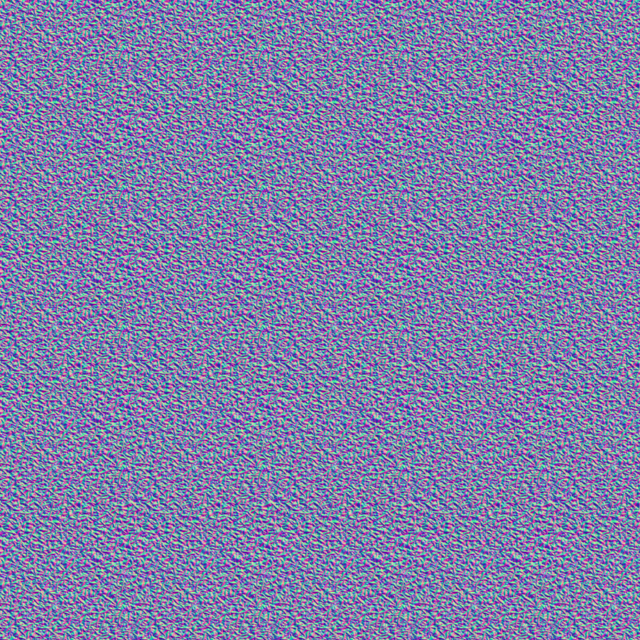
Give the GLSL for this texture map, as a Shadertoy shader.

```glsl
// Tiled normal map of fine, crumpled wrinkles with short crossing ridges.

#define TILES 4.58         // repeats across the canvas
#define CELLS_ALONG 20.0   // noise cells per tile along a ridge
#define CELLS_ACROSS 47.0  // noise cells per tile across a ridge
#define STEEPNESS 0.14     // slope scale of the relief
#define SOFTNESS 0.0025    // smallest filter width, in canvas units
#define RIDGE_ANGLES vec4(0.45, -0.1, -0.65, 1.3)
#define LAYERS 4
#define SAMPLES 3          // samples per axis of the filter

uint mixBits(uint n) {
    n = n * 747796405u + 2891336453u;
    n = ((n >> ((n >> 28u) + 4u)) ^ n) * 277803737u;
    return (n >> 22u) ^ n;
}

// Unit gradient of a lattice corner, wrapped so that the tile repeats
vec2 cornerGradient(vec2 corner, mat2 toCells, mat2 toTile, int layer) {
    vec2 wrapped = corner - toCells * floor(toTile * corner + 0.001);
    uvec2 id = uvec2(ivec2(round(wrapped)));
    uint bits = mixBits(id.x + mixBits(id.y + mixBits(uint(layer))));
    float angle = float(bits >> 8u) * (6.2831853 / 16777216.0);
    return vec2(cos(angle), sin(angle));
}

// Gradient noise: height in x, its slope in yz (in cell units)
vec3 noiseWithSlope(vec2 p, mat2 toCells, mat2 toTile, int layer) {
    vec2 cell = floor(p), f = p - cell;
    vec2 u = f * f * f * (f * (f * 6.0 - 15.0) + 10.0);
    vec2 du = 30.0 * f * f * (f * (f - 2.0) + 1.0);

    vec2 ga = cornerGradient(cell, toCells, toTile, layer);
    vec2 gb = cornerGradient(cell + vec2(1, 0), toCells, toTile, layer);
    vec2 gc = cornerGradient(cell + vec2(0, 1), toCells, toTile, layer);
    vec2 gd = cornerGradient(cell + vec2(1, 1), toCells, toTile, layer);
    float a = dot(ga, f);
    float b = dot(gb, f - vec2(1, 0));
    float c = dot(gc, f - vec2(0, 1));
    float d = dot(gd, f - vec2(1, 1));

    float k = a - b - c + d;
    float height = a + u.x * (b - a) + u.y * (c - a) + u.x * u.y * k;
    vec2 slope = ga + u.x * (gb - ga) + u.y * (gc - ga)
               + u.x * u.y * (ga - gb - gc + gd)
               + du * (u.yx * k + vec2(b, c) - a);
    return vec3(height, slope);
}

// Integer matrix from tile to stretched, rotated noise cells
mat2 ridgeFrame(float angle) {
    float c = cos(angle), s = sin(angle);
    return mat2(round(vec2(CELLS_ALONG * c, -CELLS_ACROSS * s)),
                round(vec2(CELLS_ALONG * s, CELLS_ACROSS * c)));
}

// The highest layer wins, which leaves sharp creases between ridges
vec3 wrinkleNormal(vec2 tilePos) {
    float top = -10.0;
    vec2 slope = vec2(0.0);
    for (int i = 0; i < LAYERS; i++) {
        mat2 toCells = ridgeFrame(RIDGE_ANGLES[i]);
        vec3 n = noiseWithSlope(toCells * tilePos, toCells, inverse(toCells), i);
        if (n.x > top) {
            top = n.x;
            slope = n.yz * toCells;
        }
    }
    return normalize(vec3(-slope * STEEPNESS, 1.0));
}

void mainImage(out vec4 fragColor, in vec2 fragCoord) {
    float canvas = min(iResolution.x, iResolution.y);
    vec2 uv = fragCoord / canvas;
    float width = max(1.0 / canvas, SOFTNESS);

    // Average the normals over the filter area
    vec3 normal = vec3(0.0);
    for (int j = 0; j < SAMPLES; j++)
        for (int i = 0; i < SAMPLES; i++) {
            vec2 offset = (vec2(i, j) + 0.5) / float(SAMPLES) - 0.5;
            normal += wrinkleNormal((uv + offset * width) * TILES);
        }
    normal /= float(SAMPLES * SAMPLES);

    fragColor = vec4(0.5 + 0.5 * normal, 1.0);
}
```
